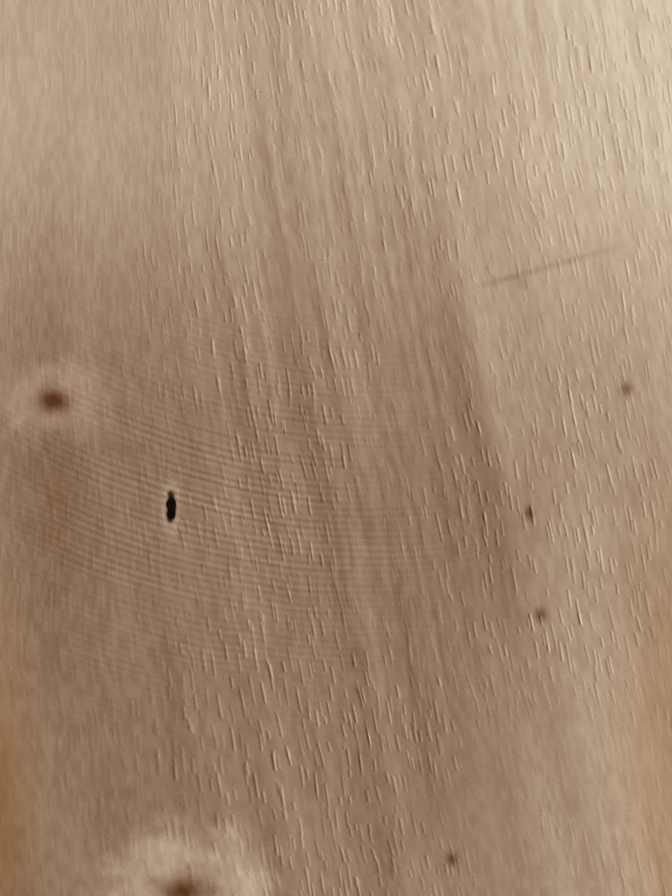
Give the GLSL for this texture, as a WebGL 2 fragment shader.

```glsl
#version 300 es
precision highp float;
// Weathered plank: a soft light falloff carries leaning grain streaks, short
// embossed pores, curved saw marks, a few knots and a worm hole.
// Tone is built as one scalar, then mapped from dark to pale wood.
#define LEAN 0.19
#define STREAK_GAIN 0.34
#define FIBRE_GAIN 0.17
#define PORE_GAIN 0.40
#define PORE_WIDTH 0.0013
#define SAW_PERIOD 0.0078
#define SAW_GAIN 0.10
#define DARK_WOOD vec3(0.495, 0.375, 0.285)
#define PALE_WOOD vec3(0.81, 0.73, 0.64)
#define RUST_WOOD vec3(0.59, 0.43, 0.27)
#define HOLE_COLOR vec3(0.07, 0.05, 0.04)

uniform vec2 u_resolution;
out vec4 fragColor;

float hash(vec2 p) {
  vec3 q = fract(vec3(p.xyx) * 0.1031);
  q += dot(q, q.yzx + 33.33);
  return fract((q.x + q.y) * q.z);
}

float noise(vec2 p) {
  vec2 i = floor(p), f = fract(p);
  f = f * f * (3.0 - 2.0 * f);
  return mix(mix(hash(i), hash(i + vec2(1, 0)), f.x),
             mix(hash(i + vec2(0, 1)), hash(i + vec2(1, 1)), f.x), f.y);
}

float fbm(vec2 p) {
  float sum = 0.0, gain = 0.5;
  for (int i = 0; i < 4; i++) {
    sum += gain * noise(p);
    p = p * 2.03 + 17.1;
    gain *= 0.5;
  }
  return sum / 0.9375;
}

float bump(vec2 d) { return exp(-dot(d, d)); }

// Short strokes along the grain: shadow on the left, lit lip on the right.
float pores(vec2 g) {
  float relief = 0.0;
  for (int i = 0; i < 3; i++) {
    float layer = float(i);
    vec2 cell = vec2(0.0115 + 0.002 * layer, 0.046 - 0.008 * layer);
    vec2 q = g / cell + layer * 7.37 + 40.0;
    float column = floor(q.x);
    q.y += 9.0 * hash(vec2(column, layer + 3.0));
    vec2 id = vec2(column, floor(q.y)) + 61.0 * layer;
    vec2 local = (fract(q) - 0.5) * cell;
    local.x -= (hash(id + 5.3) - 0.5) * cell.x * 0.4;
    float halfLength = cell.y * mix(0.14, 0.42, hash(id + 11.7));
    float along = 1.0 - smoothstep(0.6, 1.1, abs(local.y) / halfLength);
    float s = local.x / PORE_WIDTH;
    float lip = exp(-(s - 0.8) * (s - 0.8)) - 0.9 * exp(-(s + 0.9) * (s + 0.9));
    relief += lip * along * step(0.42, hash(id)) * mix(0.4, 1.0, hash(id + 2.9));
  }
  return relief;
}

// Pale irregular collar around a dark core.
float knot(vec2 p, vec2 center, vec2 radius, float collar) {
  vec2 d = (p - center) / radius;
  float r = length(d) + 1.1 * (fbm(p * 55.0) - 0.5);
  return collar * exp(-2.0 * (r - 1.0) * (r - 1.0)) - 0.75 * bump(d * 2.6);
}

void main() {
  vec2 p = gl_FragCoord.xy / u_resolution.y;

  // Grain coordinates: upright at the left, leaning further right.
  float lean = LEAN * smoothstep(-0.05, 0.35, p.x);
  float wobble = 0.022 * (fbm(p * vec2(5.0, 3.0)) - 0.5) + 0.0025 * (noise(p * vec2(40.0, 28.0)) - 0.5);
  vec2 g = vec2(p.x + lean * (p.y - 0.5) + wobble, p.y);

  // Light falloff and broad stains
  float tone = 0.18 + 0.48 * smoothstep(0.35, 1.0, p.y) + 0.38 * smoothstep(0.3, 0.75, p.x);
  tone += 0.30 * (fbm(p * vec2(6.0, 3.5) + 3.0) - 0.5);
  tone -= 0.22 * bump((g - vec2(0.365, 0.57)) / vec2(0.035, 0.22));
  tone -= 0.24 * bump((g - vec2(0.535, 0.52)) / vec2(0.022, 0.24));
  tone -= 0.16 * bump((g - vec2(0.065, 0.50)) / vec2(0.025, 0.30));

  // Streaks and fine fibres
  float grainZone = smoothstep(0.12, 0.3, p.x);
  tone += STREAK_GAIN * mix(0.5, 1.0, grainZone) * (fbm(g * vec2(32.0, 1.8)) - 0.5);
  float lines = noise(g * vec2(150.0, 5.0)) - 0.5;
  tone += 0.24 * lines * grainZone * smoothstep(0.35, 0.7, fbm(p * vec2(7.0, 3.0) + 9.0));
  tone += FIBRE_GAIN * (noise(g * vec2(260.0, 70.0)) - 0.5);
  tone += 0.06 * (hash(floor(p * 512.0)) - 0.5);

  // Pores fade toward the smooth left side
  float density = mix(0.22, 1.0, grainZone) * smoothstep(0.2, 0.6, fbm(p * vec2(9.0, 6.0) + 21.0));
  tone += PORE_GAIN * density * pores(g);

  // Curved saw marks
  float arc = length(p - vec2(0.42, 1.2)) + 0.003 * noise(p * 18.0);
  float saw = sin(6.2832 * arc / SAW_PERIOD) * noise(vec2(arc * 130.0, p.x * 9.0));
  tone += SAW_GAIN * 1.6 * saw * bump((p - vec2(0.24, 0.43)) / vec2(0.19, 0.17));

  // Knots, then small pits scattered at the right
  tone += knot(p, vec2(0.060, 0.553), vec2(0.034, 0.026), 0.26);
  tone += knot(p, vec2(0.205, 0.005), vec2(0.060, 0.042), 0.42);
  vec2 pitGrid = p * vec2(11.0, 8.0), pitId = floor(pitGrid);
  vec2 pitAt = 0.3 + 0.4 * vec2(hash(pitId + 4.1), hash(pitId + 8.6));
  float pit = step(0.72, hash(pitId + 1.7)) * smoothstep(0.42, 0.5, p.x) * (1.0 - smoothstep(0.6, 0.75, p.y));
  tone -= 0.55 * pit * bump((fract(pitGrid) - pitAt) / vec2(0.075, 0.06));

  // Faint slanting scratch
  float scratch = p.y - 0.682 - 0.28 * (p.x - 0.54);
  tone -= 0.17 * exp(-pow(scratch / 0.004, 2.0)) * smoothstep(0.52, 0.56, p.x) * (1.0 - smoothstep(0.64, 0.72, p.x));

  // Worm hole with a pale rim
  vec2 h = (p - vec2(0.191, 0.434)) / vec2(0.0065, 0.018);
  float rim = length(h) + 0.35 * (noise(p * 160.0) - 0.5);
  tone += 0.22 * exp(-6.0 * (rim - 1.35) * (rim - 1.35));

  vec3 color = mix(DARK_WOOD, PALE_WOOD, clamp(tone, -0.45, 1.15));
  float rust = bump((p - vec2(-0.01, 0.10)) / vec2(0.035, 0.16)) + 0.65 * bump((p - vec2(0.76, 0.14)) / vec2(0.06, 0.25));
  color = mix(color, RUST_WOOD + 0.18 * (tone - 0.3), 0.8 * clamp(rust, 0.0, 1.0));
  color = mix(color, HOLE_COLOR, 1.0 - smoothstep(0.6, 1.05, rim));
  fragColor = vec4(color, 1.0);
}
```
